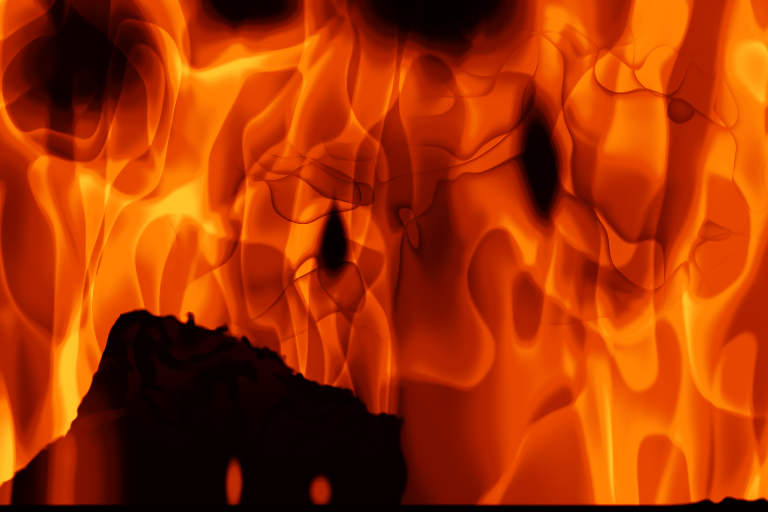
Give the GLSL for this texture, as a WebGL 1 fragment shader.

```glsl
precision highp float;
// Draws a wall of curling orange flames behind a charred black log.
uniform vec2 u_resolution;

float hash(vec2 p) {
  return fract(sin(dot(p, vec2(127.1, 311.7))) * 43758.5453);
}

float noise(vec2 p) {
  vec2 i = floor(p), f = fract(p);
  f = f * f * f * (f * (f * 6.0 - 15.0) + 10.0);
  return mix(mix(hash(i), hash(i + vec2(1, 0)), f.x),
             mix(hash(i + vec2(0, 1)), hash(i + vec2(1, 1)), f.x), f.y);
}

// Two octaves, turned against each other to hide the lattice
float smoke(vec2 p) {
  return 0.68 * noise(p) + 0.32 * noise(mat2(1.6, 1.2, -1.2, 1.6) * p + 7.3);
}

vec2 swirl(vec2 p, float seed) {
  return vec2(smoke(p + seed), smoke(p + seed + 31.7)) - 0.5;
}

// Veil of fire: one crisp bright edge that fades away behind it
float flameSheet(vec2 p, float seed, float scale) {
  float curl = mix(0.9, 2.1, smoothstep(0.1, 0.9, p.y));
  vec2 q = p * vec2(3.8, 1.0) * scale + seed;
  q += curl * swirl(p * vec2(2.7, 1.6) * scale, seed);
  float s = fract(noise(q) * 2.4 + 0.3 * p.x);
  return smoothstep(0.0, 0.13, s) * exp(-3.4 * s) * (1.0 - smoothstep(0.7, 1.0, s));
}

// Bright rim on an ellipse, glowing outward (side 1) or inward (side -1)
float rim(vec2 p, vec2 center, vec2 radius, vec2 facing, float side) {
  vec2 q = (p - center) / radius;
  float d = side * (length(q) - 1.0);
  float arc = smoothstep(0.0, 0.8, dot(normalize(q + 1e-4), facing));
  return arc * smoothstep(-0.04, 0.06, d) * exp(-6.0 * max(d, 0.0));
}

// Soft patch
float blot(vec2 p, vec2 center, vec2 radius) {
  return 1.0 - smoothstep(0.4, 1.35, length((p - center) / radius));
}

// Thin smoke lines, sharp on one side and trailing on the other
float wisp(vec2 p, float seed) {
  float n = noise(p * 6.0 + 2.6 * swirl(p * 5.0, seed) + seed) - 0.5;
  return smoothstep(-0.02, 0.015, n) * exp(-14.0 * max(n, 0.0));
}

vec3 fireColor(float heat) {
  vec3 c = mix(vec3(0.02, 0.0, 0.0), vec3(0.06, 0.0, 0.0), smoothstep(0.0, 0.08, heat));
  c = mix(c, vec3(0.25, 0.02, 0.0), smoothstep(0.08, 0.22, heat));
  c = mix(c, vec3(0.47, 0.06, 0.0), smoothstep(0.22, 0.36, heat));
  c = mix(c, vec3(0.69, 0.13, 0.0), smoothstep(0.36, 0.56, heat));
  c = mix(c, vec3(0.90, 0.27, 0.0), smoothstep(0.56, 0.78, heat));
  c = mix(c, vec3(1.0, 0.50, 0.01), smoothstep(0.80, 1.02, heat));
  return mix(c, vec3(1.0, 0.76, 0.16), smoothstep(1.05, 1.4, heat));
}

void main() {
  vec2 p = gl_FragCoord.xy / u_resolution.y;
  vec2 bent = p + 0.10 * swirl(p * 4.0, 3.0);

  // Broad glow and overlapping veils
  float heat = 0.75 * smoke(p * vec2(2.6, 1.7) + 5.0) - 0.20;
  for (int i = 0; i < 5; i++) {
    float k = float(i);
    heat += 0.39 * flameSheet(p, 11.3 * k + 2.0, 0.8 + 0.3 * k);
  }

  // Large curls
  heat += 0.45 * rim(bent, vec2(0.48, 1.03), vec2(0.21, 0.16), vec2(0.0, -1.0), 1.0);
  heat += 0.50 * rim(bent, vec2(0.25, 0.96), vec2(0.26, 0.34), vec2(-0.6, -0.8), 1.0);
  heat += 0.40 * rim(bent, vec2(1.47, 0.38), vec2(0.13, 0.20), vec2(-0.9, -0.4), -1.0);
  heat += 0.22 * blot(bent, vec2(0.63, 0.50), vec2(0.10, 0.18));
  heat += 0.15 * blot(bent, vec2(1.15, 0.45), vec2(0.30, 0.40));

  // Dark smoke wisps in two clouds
  float cloud = max(blot(p, vec2(0.62, 0.52), vec2(0.25, 0.18)),
                    blot(p, vec2(1.14, 0.66), vec2(0.30, 0.26)));
  heat *= 1.0 - 0.6 * cloud * max(wisp(p, 4.0), max(wisp(p, 19.0), wisp(p, 27.0)));

  // Unlit gaps between the flames
  heat *= 1.0 - 0.97 * blot(bent, vec2(0.86, 1.0), vec2(0.21, 0.16));
  heat *= 1.0 - 0.85 * blot(bent, vec2(0.14, 0.91), vec2(0.14, 0.12));
  heat *= 1.0 - 0.90 * blot(bent, vec2(0.47, 1.0), vec2(0.13, 0.08));
  heat *= 1.0 - 0.35 * blot(bent, vec2(0.82, 0.57), vec2(0.10, 0.20));
  heat *= 1.0 - 0.92 * blot(bent, vec2(1.055, 0.68), vec2(0.05, 0.11));
  float taper = 0.030 * (1.0 - smoothstep(0.50, 0.64, p.y)) + 0.007;
  heat *= 1.0 - 0.97 * blot(p, vec2(0.653, 0.53), vec2(taper, 0.085));

  // Charred log with a crumbling outline and faint creases
  float top = min(min(0.39, 0.18 + 2.2 * (p.x - 0.14)), 0.39 - 0.53 * (p.x - 0.37));
  top = max(top, 0.06 + 0.7 * p.x * step(p.x, 0.2));
  top += 0.035 * (smoke(p * 22.0) - 0.5) + 0.012 * (noise(p * 75.0) - 0.5);
  float end = 0.785 + 0.03 * (noise(p * 14.0) - 0.5);
  float coal = smoothstep(-0.005, 0.007, top - p.y) * smoothstep(-0.008, 0.008, end - p.x);
  float crease = abs(smoke(p * vec2(17.0, 24.0) + 3.0 * swirl(p * 9.0, 8.0)) - 0.5);
  float charGlow = 0.03 + 0.10 * smoothstep(0.1, 0.25, crease) * smoothstep(0.1, 0.3, p.y);
  heat = mix(heat, charGlow, coal);

  // Tongues in front of the log and small embers below it
  float front = (1.0 - smoothstep(0.12, 0.28, p.x)) * (1.0 - smoothstep(0.10, 0.36, p.y));
  heat += front * (0.9 * flameSheet(p, 47.0, 1.6) + 0.8 * flameSheet(p, 63.0, 1.3));
  heat += 0.6 * blot(bent, vec2(0.43, 0.05), vec2(0.016, 0.05));
  heat += 0.5 * blot(bent, vec2(0.62, 0.03), vec2(0.025, 0.03));

  // Black hearth edge
  float hearth = 0.012 + 0.016 * smoothstep(1.3, 1.42, p.x) * noise(vec2(p.x * 45.0, 2.0));
  heat *= smoothstep(hearth - 0.003, hearth + 0.006, p.y);

  gl_FragColor = vec4(fireColor(heat), 1.0);
}
```
